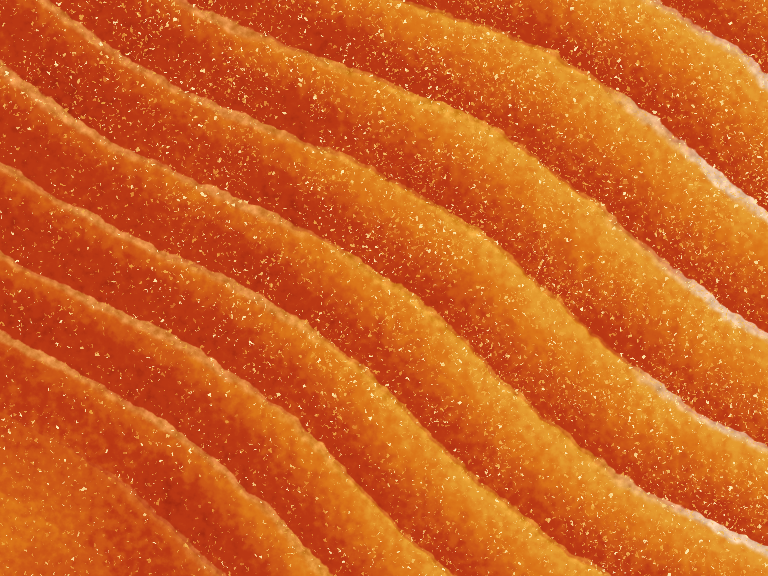
Give the GLSL for this texture, as a Shadertoy shader.

```glsl
const vec3 DEEP   = vec3(0.62, 0.15, 0.06);
const vec3 RED    = vec3(0.73, 0.22, 0.08);
const vec3 RUST   = vec3(0.80, 0.34, 0.09);
const vec3 ORANGE = vec3(0.86, 0.46, 0.10);
const vec3 GOLD   = vec3(0.90, 0.61, 0.19);
const vec3 FAT    = vec3(0.87, 0.54, 0.25);
const vec3 PEARL  = vec3(0.93, 0.78, 0.64);
const vec3 SPARK  = vec3(0.95, 0.70, 0.28);
const vec3 GLINT  = vec3(1.00, 0.93, 0.70);

vec2 hash2(vec2 p) {
    vec3 q = fract(p.xyx * vec3(0.1031, 0.1030, 0.0973));
    q += dot(q, q.yzx + 33.33);
    return fract((q.xx + q.yz) * q.zy);
}

float cornerSlope(vec2 cell, vec2 offset) {
    float angle = 6.2832 * hash2(cell).x;
    return dot(vec2(cos(angle), sin(angle)), offset);
}

// Gradient noise, roughly -0.7 to 0.7
float gradientNoise(vec2 p) {
    vec2 i = floor(p), f = fract(p), e = vec2(0.0, 1.0);
    vec2 u = f * f * f * (f * (f * 6.0 - 15.0) + 10.0);
    return mix(mix(cornerSlope(i, f), cornerSlope(i + e.yx, f - e.yx), u.x),
               mix(cornerSlope(i + e, f - e), cornerSlope(i + 1.0, f - 1.0), u.x), u.y);
}

float fbm(vec2 p) {
    float sum = 0.0, gain = 0.6;
    for (int i = 0; i < 4; i++) {
        sum += gain * gradientNoise(p);
        p = mat2(1.6, 1.2, -1.2, 1.6) * p + 7.3;
        gain *= 0.5;
    }
    return sum;
}

// Height of one band, widening to the right
float bandHeight(float x) {
    return 0.157 + 0.035 * x;
}

// Band coordinate: each integer is a seam, growing downward
float bandCoord(vec2 q) {
    float bend = 0.04 * sin(4.0 * (q.x + q.y - 1.5));
    return (q.y - 0.65 * q.x - bend - 0.087) / bandHeight(q.x);
}

vec3 fleshColor(float tone) {
    vec3 c = mix(DEEP, RED, smoothstep(-0.30, 0.08, tone));
    c = mix(c, RUST, smoothstep(0.08, 0.38, tone));
    c = mix(c, ORANGE, smoothstep(0.35, 0.70, tone));
    return mix(c, GOLD, smoothstep(0.66, 1.08, tone));
}

// One layer of scattered flecks: x is coverage, y is a random value
vec2 flecks(vec2 p, float scale, float density, float pixel) {
    vec2 g = p * scale, id = floor(g);
    vec2 place = hash2(id), kind = hash2(id + 57.0);
    vec2 o = fract(g) - 0.5 - 0.4 * (place - 0.5);
    float angle = 6.2832 * place.x;
    o *= mat2(cos(angle), sin(angle), -sin(angle), cos(angle));
    float d = length(o * vec2(1.0, 1.6)) - mix(0.13, 0.31, kind.y * kind.y);
    float aa = 0.5 * scale * pixel;
    return vec2((1.0 - smoothstep(-aa, aa, d)) * step(kind.x, density), place.y);
}

void mainImage(out vec4 fragColor, in vec2 fragCoord) {
    float pixel = 1.0 / iResolution.y;
    vec2 p = fragCoord * pixel;
    vec2 q = vec2(p.x, 1.0 - p.y);

    // Bands with slightly uneven seams
    float t = bandCoord(q) + 0.05 * gradientNoise(q * 5.0)
            + 0.05 * gradientNoise(q * 16.0) + 0.035 * gradientNoise(q * 50.0);
    float f = fract(t);
    float seam = (t - round(t)) * bandHeight(q.x) * 0.82;
    float buried = smoothstep(3.3, 4.7, t + 0.6 - 2.0 * q.x);

    // Fibres feather the golden side into the red side
    float fibre = gradientNoise(vec2(q.x * 45.0 + q.y * 5.0, q.y * 7.0));
    float mottle = fbm(q * 5.0 + 3.0);
    float grain = fbm(q * 60.0);
    float right = smoothstep(0.15, 1.05, q.x + 0.15 * q.y);
    float reach = mix(0.50, 0.98, right);
    float glow = 1.0 - smoothstep(-0.05, reach, f + 0.2 * fibre + 0.15 * mottle);
    glow *= smoothstep(0.0, 0.03, f) * mix(0.48, 0.92, right) * (1.0 - 0.8 * buried);
    float corner = 0.45 * smoothstep(0.35, 0.0, length(q - vec2(0.0, 0.92)));
    float tone = glow + corner + 0.04 + 0.08 * right
               + 0.28 * mottle + 0.38 * grain + 0.09 * fibre;
    vec3 color = fleshColor(tone);

    // Pale seams: crisp above, soft below, pearly at the right
    float wear = gradientNoise(q * 8.0 + 11.0);
    float width = 0.0045 + 0.005 * wear + 0.004 * grain;
    float body = smoothstep(-width - pixel, -width + pixel, seam)
               * (1.0 - smoothstep(width, width + 0.011, seam));
    float pearly = smoothstep(1.02, 1.25, q.x + 0.1 * wear);
    float middle = smoothstep(0.40, 0.70, q.x) * (1.0 - pearly);
    float strength = mix(0.85, 0.6, middle) + 0.6 * wear;
    strength *= 1.0 - buried;
    vec3 seamColor = mix(mix(FAT, GOLD, middle), PEARL, pearly) + 0.3 * grain;
    color = mix(color, seamColor, body * clamp(strength, 0.0, 0.95));

    // Glittering ragged flecks in drifting clusters
    float density = mix(0.11, 0.36, smoothstep(-0.6, 0.6, q.x - q.y));
    density *= 1.0 + 1.4 * gradientNoise(q * 11.0 + 5.0);
    density += 0.2 * body * pearly;
    vec2 ragged = vec2(gradientNoise(q * 190.0), gradientNoise(q * 190.0 + 31.0));
    vec2 s = q + 2.0 + 0.005 * ragged;
    for (int i = 0; i < 4; i++) {
        s = mat2(0.8, 0.6, -0.6, 0.8) * s + 1.7;
        vec2 fleck = flecks(s, 70.0 + 26.0 * float(i), density, pixel);
        vec3 light = mix(SPARK, GLINT, smoothstep(0.6, 1.0, fleck.y));
        color = mix(color, light, fleck.x * mix(0.35, 1.0, fleck.y));
    }
    fragColor = vec4(clamp(color, 0.0, 1.0), 1.0);
}
```
